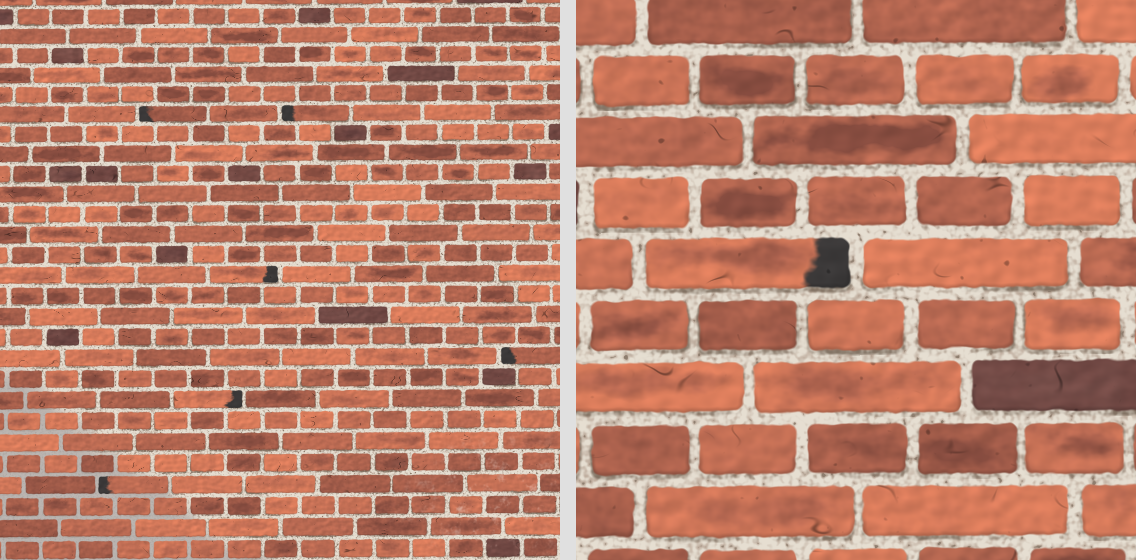
Left: the whole. Right: its middle third, enlarged.
Write a Shadertoy shader that draws this texture.

```glsl
// Weathered brick wall: rows of short headers alternate with rows of long stretchers.
// Each brick is a rounded box with noisy edges; rows widen slightly toward the bottom.
// Gradient noise adds smudges, pits, gritty mortar, a grey repair and pale salt bloom.

// Layout, in canvas heights
const float FIRST_ROW = 0.0286;     // depth of the first header row centre
const float ROW_PITCH = 0.0344;     // row spacing at the top
const float ROW_GROWTH = 0.000085;  // quadratic growth of row depth
const float ROW_SLOPE = 0.005;
const float CENTRE_X = 0.436;       // line on which all header rows align
const float BRICK_PITCH = 0.1255;   // stretcher spacing at the top
const float PITCH_GROWTH = 0.00026;
const float JOINT = 0.0074;
const float CORNER = 0.0048;
const float ROUGHNESS = 0.0017;

// Colours
const vec3 BRICK_ORANGE = vec3(0.86, 0.49, 0.36);
const vec3 BRICK_RED = vec3(0.72, 0.41, 0.32);
const vec3 BRICK_DARK = vec3(0.53, 0.30, 0.25);
const vec3 BRICK_SOOTY = vec3(0.37, 0.25, 0.25);
const vec3 CHAR = vec3(0.23, 0.22, 0.22);
const vec3 MORTAR_PALE = vec3(0.90, 0.87, 0.82);
const vec3 MORTAR_TAN = vec3(0.74, 0.67, 0.61);
const vec3 MORTAR_GRIME = vec3(0.43, 0.37, 0.31);
const vec3 REPAIR_GREY = vec3(0.70, 0.68, 0.67);
const vec3 SALT = vec3(0.89, 0.77, 0.73);

vec2 hash2(vec2 p) {
    vec3 q = fract(p.xyx * vec3(0.1031, 0.1030, 0.0973));
    q += dot(q, q.yzx + 33.33);
    return fract((q.xx + q.yz) * q.zy);
}

float corner(vec2 cell, vec2 f, vec2 o) {
    return dot(hash2(cell + o) * 2.0 - 1.0, f - o);
}

// Gradient noise, roughly -0.7 to 0.7
float noise(vec2 p) {
    vec2 i = floor(p), f = p - i;
    vec2 w = f * f * f * (f * (f * 6.0 - 15.0) + 10.0);
    return mix(mix(corner(i, f, vec2(0, 0)), corner(i, f, vec2(1, 0)), w.x),
               mix(corner(i, f, vec2(0, 1)), corner(i, f, vec2(1, 1)), w.x), w.y);
}

float fbm(vec2 p) {
    float sum = 0.0, amp = 1.0;
    for (int i = 0; i < 4; i++) {
        sum += amp * noise(p);
        p = mat2(1.6, 1.2, -1.2, 1.6) * p + 17.3;
        amp *= 0.55;
    }
    return sum;
}

float roundBox(vec2 p, vec2 halfSize) {
    vec2 q = abs(p) - halfSize + CORNER;
    return length(max(q, 0.0)) + min(max(q.x, q.y), 0.0) - CORNER;
}

vec3 mortarColor(vec2 p, float shade) {
    float grit = noise(p * 230.0 + 9.0) + 0.6 * noise(p * 400.0);
    float patches = fbm(p * 14.0 + 40.0);
    vec3 col = mix(MORTAR_PALE, MORTAR_TAN, smoothstep(-0.2, 0.6, grit + 0.3 * patches));
    float grime = shade * smoothstep(-0.35, 0.5, patches + 0.5 * grit);
    grime = max(0.75 * grime, 0.6 * smoothstep(0.36, 0.62, grit));
    col = mix(col, MORTAR_GRIME, grime);
    // Smooth grey repair in the lower left corner
    float repair = 1.0 - smoothstep(-0.03, 0.03, p.y + 0.75 * p.x - 0.34 + 0.06 * fbm(p * 9.0));
    return mix(col, REPAIR_GREY + 0.10 * grit, 0.85 * repair);
}

vec3 brickColor(vec2 p, vec2 local, vec2 halfSize, vec2 id, bool header, float d) {
    vec2 r = hash2(id + 211.0), s = hash2(id + 467.0);
    vec2 q = local / halfSize;
    float cloud = fbm(p * vec2(28.0, 45.0) + 31.0 * s);
    float grain = noise(p * 210.0);

    // Firing tone with a dark smudge along the middle, stronger higher up
    vec2 smudgePos = q - 0.5 * (s - 0.5);
    float smudge = 1.0 - smoothstep(0.15, 0.95, length(smudgePos * vec2(0.9, 1.1)) + 0.5 * cloud);
    smudge *= smoothstep(0.25, 0.9, r.y) * mix(0.35, 0.75, smoothstep(0.1, 0.7, p.y));
    float warmth = 0.07 * sin(3.14159 * p.y) - 0.03;
    float tone = 0.62 + 0.85 * (r.x - 0.5) + warmth + 0.22 * cloud + 0.12 * grain - smudge;
    vec3 col = mix(BRICK_DARK, BRICK_RED, clamp(2.0 * tone, 0.0, 1.0));
    col = mix(col, BRICK_ORANGE, clamp(2.0 * tone - 1.0, 0.0, 1.0));

    // A few overburnt bricks and charred ends
    col = mix(col, BRICK_SOOTY + 0.06 * cloud, 0.8 * step(0.955, s.x));
    float end = q.x * (r.x > 0.5 ? 1.0 : -1.0) + 0.25 * cloud;
    col = mix(col, CHAR, header ? 0.0 : step(0.96, s.y) * smoothstep(0.58, 0.72, end));

    // Relief, creases, pits and worn rim
    vec2 g = p * vec2(90.0, 120.0);
    col *= 1.0 + 0.13 * (noise(g) - noise(g + vec2(-0.3, 0.4)));
    float crease = 1.0 - smoothstep(0.0, 0.045, abs(noise(p * vec2(42.0, 65.0) + 5.0)));
    col *= 1.0 - 0.38 * crease * smoothstep(0.20, 0.45, noise(p * 33.0 + 80.0));
    col *= 1.0 - 0.3 * smoothstep(0.42, 0.6, noise(p * 150.0 + 60.0));
    col *= 1.0 - 0.16 * smoothstep(-0.003, 0.0, d) * smoothstep(0.2, -0.6, q.y) * 1.0;

    // Salt bloom toward the lower right
    float bloom = 1.0 - smoothstep(0.03, 0.20, length((p - vec2(0.88, 0.11)) * vec2(0.9, 1.2)));
    return mix(col, SALT, 0.65 * bloom * smoothstep(0.05, 0.75, fbm(p * 32.0) + 0.3 * grain));
}

void mainImage(out vec4 fragColor, in vec2 fragCoord) {
    vec2 p = fragCoord / iResolution.y;
    float soft = max(0.8 / iResolution.y, 0.0008);

    // Row and brick under this point
    float depth = 1.0 - p.y + ROW_SLOPE * (p.x - CENTRE_X) - FIRST_ROW;
    float n = (sqrt(ROW_PITCH * ROW_PITCH + 4.0 * ROW_GROWTH * depth) - ROW_PITCH) / (2.0 * ROW_GROWTH);
    float row = floor(n + 0.5);
    bool header = mod(row, 2.0) < 0.5;
    float pitch = (BRICK_PITCH + PITCH_GROWTH * row) * (header ? 0.5 : 1.0);
    float rowHeight = ROW_PITCH + 2.0 * ROW_GROWTH * row;
    float u = (p.x - CENTRE_X) / pitch + (mod(row, 4.0) > 2.5 ? 0.5 : 0.0);
    vec2 id = vec2(floor(u + 0.5), row) + 50.0;

    // Brick outline with small variations in place, size and edge
    vec2 jitter = hash2(id) - 0.5, sizing = hash2(id + 91.0) - 0.5;
    vec2 local = vec2((u - floor(u + 0.5)) * pitch, (row - n) * rowHeight) + jitter * vec2(0.002, 0.001);
    vec2 halfSize = 0.5 * (vec2(pitch, rowHeight) - JOINT + sizing * vec2(0.002, 0.0014));
    float rough = ROUGHNESS * (noise(p * 75.0) + 0.6 * noise(p * 190.0));
    float d = roundBox(local, halfSize) + rough;
    float shade = 1.0 - smoothstep(0.0, 0.0022, roundBox(local + vec2(0.0, 0.0016), halfSize) + rough);

    vec3 mortar = mortarColor(p, shade);
    vec3 brick = brickColor(p, local, halfSize, id, header, d);
    fragColor = vec4(mix(brick, mortar, smoothstep(-soft, soft, d)), 1.0);
}
```
